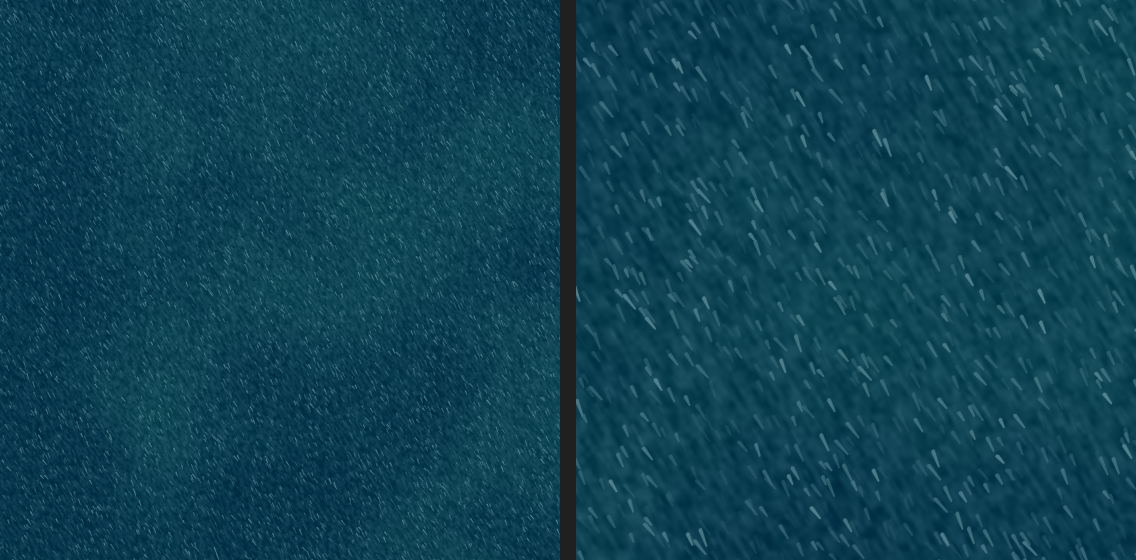
Left: the whole. Right: its middle third, enlarged.
Write a WebGL 2 fragment shader that draws this texture.

```glsl
#version 300 es
precision highp float;
// Fine slanted rain streaks over a mottled deep teal ground.

uniform vec2 u_resolution;
out vec4 fragColor;

const vec3 DEEP_BLUE = vec3(0.025, 0.212, 0.298);
const vec3 DEEP_TEAL = vec3(0.060, 0.276, 0.332);
const vec3 STREAK_COLOR = vec3(0.42, 0.60, 0.64);

const float SLANT = 1.03;                     // streak angle below horizontal
const float SLANT_JITTER = 0.22;
const vec2 STREAK_CELL = vec2(0.007, 0.014);  // across, along
const float STREAK_HALF_LENGTH = 0.0052;
const float STREAK_HALF_WIDTH = 0.0009;
const float STREAK_STRENGTH = 0.75;
const float STREAK_RARITY = 5.0;              // higher leaves fewer bright streaks
const int STREAK_LAYERS = 2;

const float CLOUD_SCALE = 4.5;
const vec2 FIBER_SCALE = vec2(330.0, 110.0);
const float FIBER_CONTRAST = 0.085;
const float SPECK_SCALE = 270.0;
const float SPECK_CONTRAST = 0.05;

float hash(vec2 p) {
    return fract(sin(dot(p, vec2(127.1, 311.7))) * 43758.545);
}

float valueNoise(vec2 p) {
    vec2 cell = floor(p);
    vec2 f = fract(p);
    f = f * f * (3.0 - 2.0 * f);
    float low = mix(hash(cell), hash(cell + vec2(1.0, 0.0)), f.x);
    float high = mix(hash(cell + vec2(0.0, 1.0)), hash(cell + vec2(1.0)), f.x);
    return mix(low, high, f.y);
}

float fbm(vec2 p) {
    float sum = 0.0;
    float amplitude = 0.5;
    for (int i = 0; i < 5; i++) {
        sum += amplitude * valueNoise(p);
        p = mat2(0.8, 0.6, -0.6, 0.8) * p * 2.03 + 17.3;
        amplitude *= 0.5;
    }
    return sum / 0.97;
}

// Soft tapered stroke along the local y axis
float stroke(vec2 d, float halfLength, float pixel) {
    float t = clamp(d.y / halfLength, -1.0, 1.0);
    float gap = length(vec2(d.x, d.y - t * halfLength));
    float halfWidth = STREAK_HALF_WIDTH * (1.0 - 0.35 * t);
    float soft = max(0.6 * pixel, 0.0005);
    return 1.0 - smoothstep(halfWidth - soft, halfWidth + soft, gap);
}

// Brightest streak over the neighbouring cells of one layer
float streakLayer(vec2 p, float seed, float pixel) {
    vec2 home = floor(p / STREAK_CELL);
    float best = 0.0;
    for (int y = -1; y <= 1; y++) {
        for (int x = -1; x <= 1; x++) {
            vec2 cell = home + vec2(x, y);
            vec2 key = cell + seed;
            vec2 jitter = vec2(hash(key), hash(key + 41.3));
            vec2 d = p - (cell + jitter) * STREAK_CELL;
            d.x += d.y * SLANT_JITTER * (hash(key + 73.9) - 0.5) * 2.0;
            float halfLength = STREAK_HALF_LENGTH * mix(0.4, 1.0, hash(key + 19.7));
            float strength = pow(hash(key + 97.1), STREAK_RARITY);
            best = max(best, strength * stroke(d, halfLength, pixel));
        }
    }
    return best;
}

void main() {
    float pixel = 1.0 / min(u_resolution.x, u_resolution.y);
    vec2 uv = gl_FragCoord.xy * pixel;

    // Axes across and along the fall direction
    vec2 along = vec2(cos(SLANT), -sin(SLANT));
    vec2 rain = vec2(dot(uv, vec2(-along.y, along.x)), dot(uv, along));

    // Mottled ground
    float cloud = fbm(uv * CLOUD_SCALE + 3.7);
    vec3 color = mix(DEEP_BLUE, DEEP_TEAL, smoothstep(0.22, 0.78, cloud));

    // Slanted fibers and fine specks
    float fiber = valueNoise(rain * FIBER_SCALE + 500.0) - 0.5;
    float speck = valueNoise(uv * SPECK_SCALE) - 0.5;
    color += FIBER_CONTRAST * fiber + SPECK_CONTRAST * speck;

    // Pale streaks
    float streaks = 0.0;
    for (int i = 0; i < STREAK_LAYERS; i++) {
        float seed = 211.0 * float(i + 1);
        streaks = max(streaks, streakLayer(rain + 0.0037 * float(i), seed, pixel));
    }
    color = mix(color, STREAK_COLOR, STREAK_STRENGTH * streaks);

    fragColor = vec4(clamp(color, 0.0, 1.0), 1.0);
}
```
